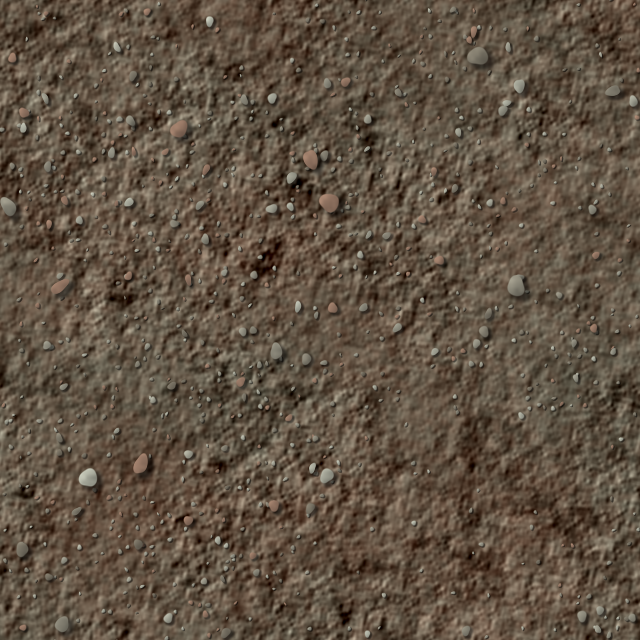
Write a Shadertoy shader that draws this texture.

```glsl
// Dry brown soil strewn with pale pebbles, lit from the upper left.
// Layered value noise gives a height field shaded by its slope; three sizes of
// jittered cells scatter rounded, tilted stones with soft shadows.

const vec3 SOIL = vec3(0.385, 0.326, 0.265);
const vec3 TONE_AXIS = vec3(1.0, 1.03, 0.97);
const vec3 WARM_SHIFT = vec3(0.10, -0.015, -0.03);
const vec3 PALE_STONE = vec3(0.75, 0.76, 0.70);
const vec3 DULL_STONE = vec3(0.50, 0.47, 0.41);
const vec3 PINK_STONE = vec3(0.64, 0.51, 0.43);
const vec2 LIGHT_DIR = vec2(-0.75, 0.66);
const float RELIEF_STEP = 0.004;
const float RELIEF_GAIN = 0.72;
const float CREVICE_GAIN = 0.24;
const float PATCH_GAIN = 0.13;
const float EDGE_SOFTNESS = 0.0014;

vec3 hash3(vec2 p) {
    vec3 q = fract(p.xyx * vec3(0.1031, 0.1030, 0.0973));
    q += dot(q, q.yxz + 33.33);
    return fract((q.xxy + q.yzz) * q.zyx);
}

float noise(vec2 p) {
    vec2 cell = floor(p);
    vec2 f = fract(p);
    f = f * f * (3.0 - 2.0 * f);
    float low = mix(hash3(cell).x, hash3(cell + vec2(1, 0)).x, f.x);
    float high = mix(hash3(cell + vec2(0, 1)).x, hash3(cell + vec2(1, 1)).x, f.x);
    return mix(low, high, f.y);
}

float fbm(vec2 p) {
    float sum = 0.0;
    float amplitude = 0.5;
    for (int i = 0; i < 4; i++) {
        sum += amplitude * noise(p);
        p = mat2(1.6, 1.2, -1.2, 1.6) * p + 17.3;
        amplitude *= 0.5;
    }
    return sum / 0.9375;
}

// Crumbly ground: three grain sizes, slightly stretched upward
float soilHeight(vec2 p) {
    p = mat2(0.97, 0.22, -0.22, 0.86) * p;
    return 0.50 * noise(p * 48.0 + 3.1) + 0.35 * noise(p * 101.0 + 41.7)
         + 0.22 * noise(p * 190.0 + 87.9);
}

vec3 soilColor(vec2 p) {
    float height = soilHeight(p);
    float relief = height - soilHeight(p + LIGHT_DIR * RELIEF_STEP);
    float roughness = mix(0.75, 1.3, smoothstep(0.3, 0.7, fbm(p * 6.0 + 60.0)));
    float tone = roughness * (RELIEF_GAIN * relief + CREVICE_GAIN * (height - 0.535));
    tone += PATCH_GAIN * (fbm(p * 4.0 + 9.0) - 0.5);

    // Damp hollows between clods
    float hollow = smoothstep(0.56, 0.8, fbm(p * 26.0 + 130.0));
    tone -= 0.13 * hollow * roughness;

    // Reddish and greenish drift, broad and per grain
    float warmth = 0.6 * (fbm(p * 5.0 + 200.0) - 0.5) + 0.35 * (noise(p * 85.0 + 31.0) - 0.5);
    return SOIL + tone * TONE_AXIS + warmth * WARM_SHIFT;
}

// Distance from a stone's outline in units of its radius
float stoneShape(vec2 q, float aspect, float seed) {
    vec2 e = vec2(q.x / aspect, q.y);
    float angle = atan(e.y, e.x + 0.00001);
    float wobble = 0.10 * sin(2.0 * angle + seed * 40.0) + 0.08 * sin(3.0 * angle + seed * 91.0);
    return length(e) - 1.0 - wobble;
}

// One size of stone, at most one per cell, laid over the ground color
vec3 addStones(vec3 ground, vec2 p, float cells, float density, float seed) {
    vec2 home = floor(p * cells);
    vec3 stones = vec3(0.0);
    float cover = 0.0;
    float shadow = 0.0;
    for (int i = 0; i < 9; i++) {
        vec2 cell = home + vec2(i % 3 - 1, i / 3 - 1);
        vec3 place = hash3(cell + seed);
        if (place.z > density * 1.75) continue;
        vec2 center = (cell + 0.2 + 0.6 * place.xy) / cells;
        float cluster = smoothstep(0.32, 0.68, fbm(center * 5.0 + 23.0));
        if (place.z > density * (0.25 + 1.5 * cluster)) continue;

        vec3 look = hash3(cell + seed + 57.0);
        float radius = mix(0.17, 0.31, look.x) / cells;
        float aspect = mix(0.52, 0.95, look.y);
        float tilt = mix(-1.3, 0.5, look.z);
        mat2 turn = mat2(cos(tilt), -sin(tilt), sin(tilt), cos(tilt));
        vec2 offset = (p - center) / radius;
        float edge = max(EDGE_SOFTNESS, 1.0 / iResolution.y) / radius;
        float body = stoneShape(turn * offset, aspect, look.x);
        float shade = stoneShape(turn * (offset + LIGHT_DIR * 0.65), aspect, look.x);
        shadow = max(shadow, 1.0 - smoothstep(-0.3, 0.55, shade));

        // Domed, mottled stone, composited with premultiplied coverage
        float mask = 1.0 - smoothstep(-edge, edge, body);
        vec3 tint = mix(DULL_STONE, PALE_STONE, fract(look.y * 17.0 + look.z * 5.0));
        tint = mix(tint, PINK_STONE, step(0.82, fract(look.x * 29.0)));
        float dome = 0.88 + 0.20 * dot(offset, LIGHT_DIR);
        float mottling = 0.16 * (noise(p * 130.0 + seed) - 0.5);
        stones = mix(stones, tint * (dome + mottling), mask);
        cover = mix(cover, 1.0, mask);
    }
    return ground * (1.0 - 0.5 * shadow) * (1.0 - cover) + stones;
}

void mainImage(out vec4 fragColor, in vec2 fragCoord) {
    vec2 p = fragCoord / iResolution.y;
    vec3 color = soilColor(p);
    color = addStones(color, p, 78.0, 0.11, 311.0);
    color = addStones(color, p, 36.0, 0.075, 173.0);
    color = addStones(color, p, 17.0, 0.05, 29.0);
    fragColor = vec4(clamp(color, 0.0, 1.0), 1.0);
}
```
